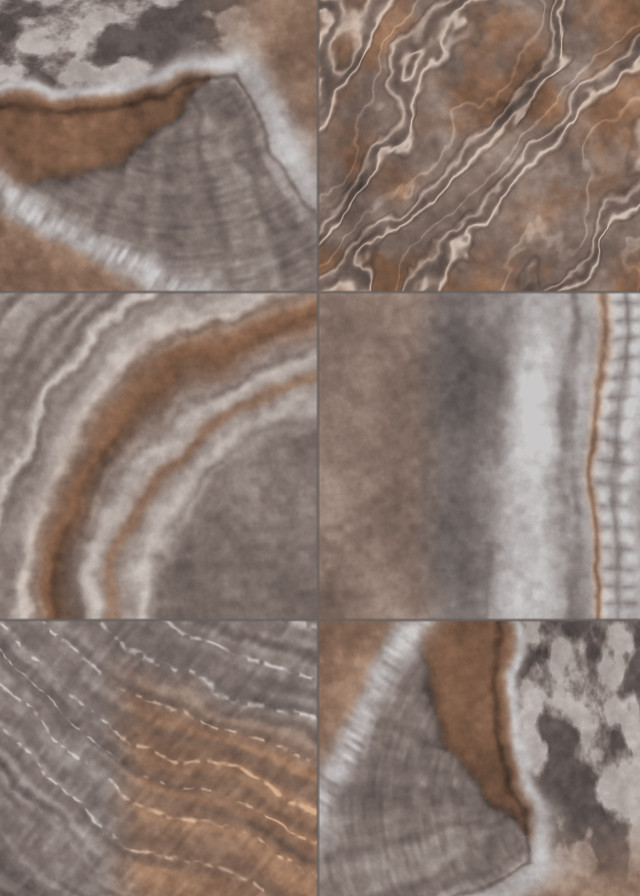
This texture is drawn by a Shadertoy shader. Its source:

```glsl
// Two by three grid of polished travertine tiles, each with its own bands, veins and rust.

const vec3 DARK = vec3(0.25, 0.23, 0.23);
const vec3 MID = vec3(0.50, 0.46, 0.45);
const vec3 PALE = vec3(0.79, 0.78, 0.78);
const vec3 RUST_TINT = vec3(1.07, 0.83, 0.63);
const vec3 SEAM_COLOR = vec3(0.40, 0.38, 0.37);
const float SEAM_X = 0.497;  // fraction of width
const float SEAM_Y = 0.308;  // lowest joint, fraction of height
const float TILE_H = 0.366;
const float SEAM_WIDTH = 0.0016;
const float GRAIN = 0.30;
const float SCALLOPS = 16.0;

float hash(vec2 p) { return fract(sin(dot(p, vec2(127.1, 311.7))) * 43758.5453); }

float noise(vec2 p) {
  vec2 i = floor(p), f = fract(p);
  f = f * f * (3.0 - 2.0 * f);
  return mix(mix(hash(i), hash(i + vec2(1, 0)), f.x),
             mix(hash(i + vec2(0, 1)), hash(i + vec2(1, 1)), f.x), f.y);
}

float fbm(vec2 p) {
  float sum = 0.0, amp = 0.52;
  for (int i = 0; i < 5; i++) {
    sum += amp * noise(p);
    p = mat2(1.6, 1.2, -1.2, 1.6) * p + 7.3;
    amp *= 0.5;
  }
  return sum;
}

vec2 warp(vec2 p, float amount) {
  return p + amount * (vec2(fbm(p * 4.5), fbm(p * 4.5 + 31.7)) - 0.5);
}

float band(float x, float center, float width) {
  float d = (x - center) / width;
  return exp(-d * d);
}

float ramp(float a, float b, float x) { return clamp((x - a) / (b - a), 0.0, 1.0); }

// Every stone returns (tone, rust), both about 0 to 1.

// Ribbed fan below a bent white ridge, with a rust pocket and a fibrous strip
vec2 fanStone(vec2 p) {
  vec2 w = warp(p, 0.12), apex = vec2(0.56, 0.85), r = w - apex;
  float blotch = fbm(p * 7.0);
  float angle = atan(r.x, -r.y), radius = length(p - apex);
  float ribs = noise(vec2(radius * 75.0, angle * 9.0));
  vec2 stone = vec2(0.2 + 0.32 * noise(vec2(angle * 17.0, radius * 1.5)) + 0.17 * ribs, 0.12);

  float rim = w.y - 0.33 - 0.2 * w.x - 0.8 * max(w.x - 0.4, 0.0);
  stone = mix(stone, vec2(0.1 + 0.45 * blotch, 0.85), ramp(-0.01, 0.02, rim));
  stone.x -= 0.22 * band(rim, 0.0, 0.02) * step(w.x, 0.65);

  float strip = w.y + 0.62 * w.x - 0.34;
  float fibers = noise(vec2(dot(p, vec2(0.85, -0.53)) * 75.0, strip * 12.0));
  stone = mix(stone, vec2(0.2 + 0.6 * blotch, 0.65), ramp(-0.04, -0.1, strip));
  stone = mix(stone, vec2(0.62 + 0.45 * fibers, 0.0), 0.9 * band(strip, -0.01, 0.065));

  float ridge = 0.62 + 0.1 * smoothstep(0.3, 0.72, w.x) - 1.5 * max(w.x - 0.74, 0.0);
  float above = (w.y - ridge) * mix(1.0, 0.55, ramp(0.7, 0.8, w.x));
  float flakes = ramp(0.47, 0.62, fbm(p * vec2(8, 12) + 4.0));
  float east = ramp(0.6, 0.85, p.x);
  vec2 crust = vec2(0.15 + 0.6 * mix(flakes, blotch, east), 0.1 + 0.5 * east);
  stone = mix(stone, crust, ramp(0.0, 0.02, above));
  float thick = 0.022 + 0.035 * ramp(0.45, 0.7, w.x);
  stone = mix(stone, vec2(0.63 + 0.4 * blotch, 0.0), band(above, 0.01, thick));
  stone.x -= 0.25 * band(above, -0.045, 0.012);
  return stone;
}

// Rusty ground crossed by steep, paired, wandering veins
vec2 veinStone(vec2 p) {
  vec2 s = mat2(0.6, 0.8, 0.8, -0.6) * warp(p, 0.1);
  float field = 3.6 * s.y + 2.2 * fbm(s * vec2(2.2, 3.5) + 5.0);
  float d = abs(fract(field) - 0.5);
  float tone = 0.14 + 0.55 * fbm(p * 9.0 + 3.0);
  tone += 0.3 * band(d, 0.11, 0.035) - 0.16 * band(d, 0.0, 0.06);
  tone += 0.2 * band(fract(field * 2.0 + 0.3), 0.5, 0.06) - 0.12 * band(d, 0.19, 0.03);
  float stain = ramp(0.4, 0.62, fbm(p * 5.0 + 21.0));
  return vec2(tone, 0.3 + 0.55 * stain * ramp(0.08, 0.25, d));
}

// Concentric arcs swept around the lower right corner
vec2 arcStone(vec2 p) {
  vec2 w = warp(p, 0.16);
  float r = length(w - vec2(1.15, -0.05));
  float streak = noise(vec2(r * 32.0, w.y * 2.0));
  float tone = mix(0.17 + 0.45 * fbm(p * 5.0), 0.22 + 0.42 * streak, ramp(0.64, 0.68, r));
  tone += 0.42 * band(r, 0.73, 0.055) + 0.36 * band(r, 0.88, 0.035);
  tone += 0.5 * band(r, 1.12, 0.03) + 0.28 * band(r, 1.24, 0.015);
  tone += 0.12 * ramp(1.14, 1.2, r) - 0.12 * band(r, 1.02, 0.05);
  return vec2(tone, 0.15 + 0.75 * band(r, 1.02, 0.06) + 0.5 * band(r, 0.81, 0.025));
}

// Upright bands: mauve, then dark, then pale with scalloped columns
vec2 columnStone(vec2 p) {
  float x = warp(p, 0.09).x + 0.09 * (1.0 - p.y) * band(p.x, 0.58, 0.1);
  float streak = noise(vec2(x * 38.0, p.y * 3.0));
  float tone = 0.26 + 0.42 * fbm(p * 4.0 + 9.0) - 0.17 * band(x, 0.46, 0.11);
  tone = mix(tone, 0.58 + 0.32 * streak, ramp(0.59, 0.64, x));
  tone += 0.12 * band(x, 0.68, 0.04) - 0.22 * band(x, 0.79, 0.035);
  float bump = abs(sin(3.14159 * SCALLOPS * p.y + 2.0 * noise(p * 6.0)));
  tone += (0.3 * bump - 0.14) * (band(x, 0.91, 0.022) + band(x, 0.97, 0.022));
  tone -= 0.32 * band(x, 0.875, 0.01) + 0.16 * band(x, 0.94, 0.01);
  return vec2(tone, 0.34 * ramp(0.42, 0.3, x) + 0.6 * band(x, 0.875, 0.018));
}

// Strata folded into a chevron, rusty on the flatter limb
vec2 foldStone(vec2 p) {
  vec2 w = warp(p, 0.1);
  float f = w.y + 0.85 * min(w.x, 0.4) + 0.38 * max(w.x - 0.4, 0.0);
  float layers = noise(vec2(f * 34.0, w.x * 2.0));
  float fibers = noise(vec2(dot(p, vec2(0.75, -0.65)) * 65.0, f * 14.0));
  float lines = band(fract(f * 8.0 + 0.6 * noise(vec2(f * 5.0))), 0.5, 0.06);
  float tone = 0.2 + 0.36 * layers + 0.16 * fibers;
  tone += 0.4 * lines * ramp(0.3, 0.7, noise(p * 55.0)) * ramp(0.5, 0.65, f);
  float limb = ramp(0.34, 0.46, w.x) * ramp(1.25, 1.1, f);
  return vec2(tone, 0.1 + 0.75 * limb * (0.5 + 0.5 * layers));
}

void mainImage(out vec4 fragColor, in vec2 fragCoord) {
  vec2 uv = fragCoord / iResolution.xy, c = fragCoord / iResolution.y;
  float column = step(SEAM_X, uv.x);
  float rowPos = (uv.y - SEAM_Y) / TILE_H + 1.0, row = floor(rowPos);
  vec2 p = vec2((uv.x - SEAM_X * column) * 2.0, rowPos - row), stone;
  if (row > 1.5) stone = column < 0.5 ? fanStone(p) : veinStone(p);
  else if (row > 0.5) stone = column < 0.5 ? arcStone(p) : columnStone(p);
  else stone = column < 0.5 ? foldStone(p) : fanStone(vec2(1.0 - p.y, p.x));
  // Cloudy wear and fine grain
  float tone = stone.x + 0.05 + GRAIN * (fbm(c * 95.0) - 0.5) + 0.22 * (fbm(c * 24.0) - 0.5);
  vec3 color = mix(mix(DARK, MID, ramp(0.0, 0.5, tone)), PALE, ramp(0.5, 1.0, tone));
  color *= mix(vec3(1), RUST_TINT, clamp(stone.y, 0.0, 1.0));
  // Thin joints
  float across = abs(uv.x - SEAM_X) * iResolution.x / iResolution.y;
  float down = abs(rowPos - round(rowPos)) * TILE_H, soft = 1.0 / iResolution.y;
  float seam = 1.0 - smoothstep(SEAM_WIDTH - soft, SEAM_WIDTH + soft, min(across, down));
  fragColor = vec4(mix(color, SEAM_COLOR, 0.75 * seam), 1.0);
}
```
